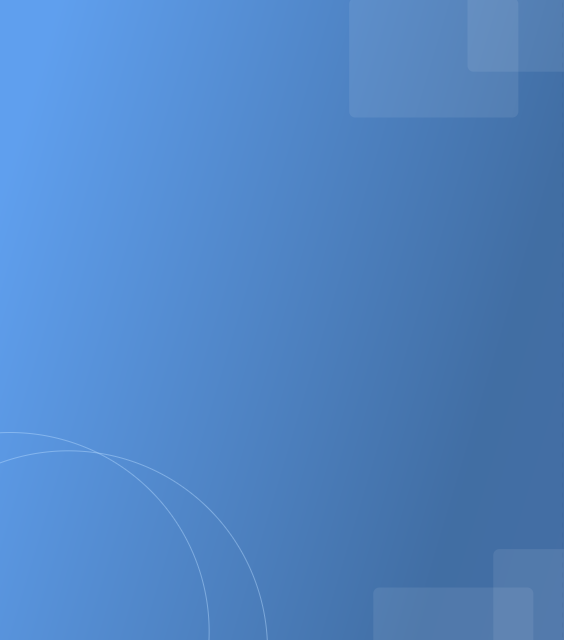
A Shadertoy shader for this background:

```glsl
// A calm blue backdrop: a slanted multi-stop gradient, translucent rounded
// panels at the right corners and two thin rings rising from the lower left.
// Panels and rings are distance functions, blended over the gradient in loops.

const vec3 SKY   = vec3(0.373, 0.624, 0.933);
const vec3 AZURE = vec3(0.305, 0.510, 0.760);
const vec3 STEEL = vec3(0.255, 0.430, 0.640);
const vec3 SLATE = vec3(0.268, 0.432, 0.645);
const vec3 WHITE = vec3(1.0);
const vec3 RING_TINT = vec3(0.72, 0.86, 1.0);

// Panels as left, bottom, right, top; rings as centre and radius.
const vec4 PANELS[4] = vec4[4](
    vec4(0.5456, 0.8164, 0.8099, 1.003),
    vec4(0.7305, 0.8880, 0.9500, 1.080),
    vec4(0.5833, -0.100, 0.8333, 0.082),
    vec4(0.7708, -0.100, 0.9800, 0.142));
const vec3 RINGS[2] = vec3[2](
    vec3(0.0156, 0.0130, 0.3112),
    vec3(0.1068, -0.0156, 0.3112));

// Piecewise linear gradient along the slanted axis
vec3 slantedGradient(vec2 p) {
    float t = p.x + 0.3 * (1.0 - p.y);
    vec3 color = mix(SKY, AZURE, clamp((t - 0.091) / 0.508, 0.0, 1.0));
    color = mix(color, STEEL, clamp((t - 0.599) / 0.354, 0.0, 1.0));
    return mix(color, SLATE, clamp((t - 0.953) / 0.230, 0.0, 1.0));
}

// Signed distance to a rounded rectangle given by its bounds
float roundedBox(vec2 p, vec4 bounds, float radius) {
    vec2 halfSize = 0.5 * (bounds.zw - bounds.xy);
    vec2 d = abs(p - 0.5 * (bounds.xy + bounds.zw)) - halfSize + radius;
    return length(max(d, 0.0)) + min(max(d.x, d.y), 0.0) - radius;
}

// Antialiased coverage of a filled shape
float fill(float dist, float pixel) {
    return clamp(0.5 - dist / pixel, 0.0, 1.0);
}

// Antialiased coverage of a line, kept faint when thinner than a pixel
float stroke(float dist, float width, float pixel) {
    float drawn = max(width, pixel);
    return fill(abs(dist) - 0.5 * drawn, pixel) * width / drawn;
}

void mainImage(out vec4 fragColor, in vec2 fragCoord) {
    float pixel = 1.0 / iResolution.y;
    vec2 p = fragCoord * pixel;
    vec3 color = slantedGradient(p);

    // Translucent corner panels
    for (int i = 0; i < 4; i++) {
        float dist = roundedBox(p, PANELS[i], 0.0095);
        color = mix(color, WHITE, 0.08 * fill(dist, pixel));
    }

    // Thin rings
    for (int i = 0; i < 2; i++) {
        float dist = length(p - RINGS[i].xy) - RINGS[i].z;
        color = mix(color, RING_TINT, 0.5 * stroke(dist, 0.0014, pixel));
    }

    // Faint dashed seam near the right edge
    float dash = fill(abs(fract(p.y * 64.0) - 0.5) - 0.25, 64.0 * pixel);
    color *= 1.0 - 0.06 * dash * stroke(p.x - 0.879, 0.0014, pixel);

    fragColor = vec4(color, 1.0);
}
```
